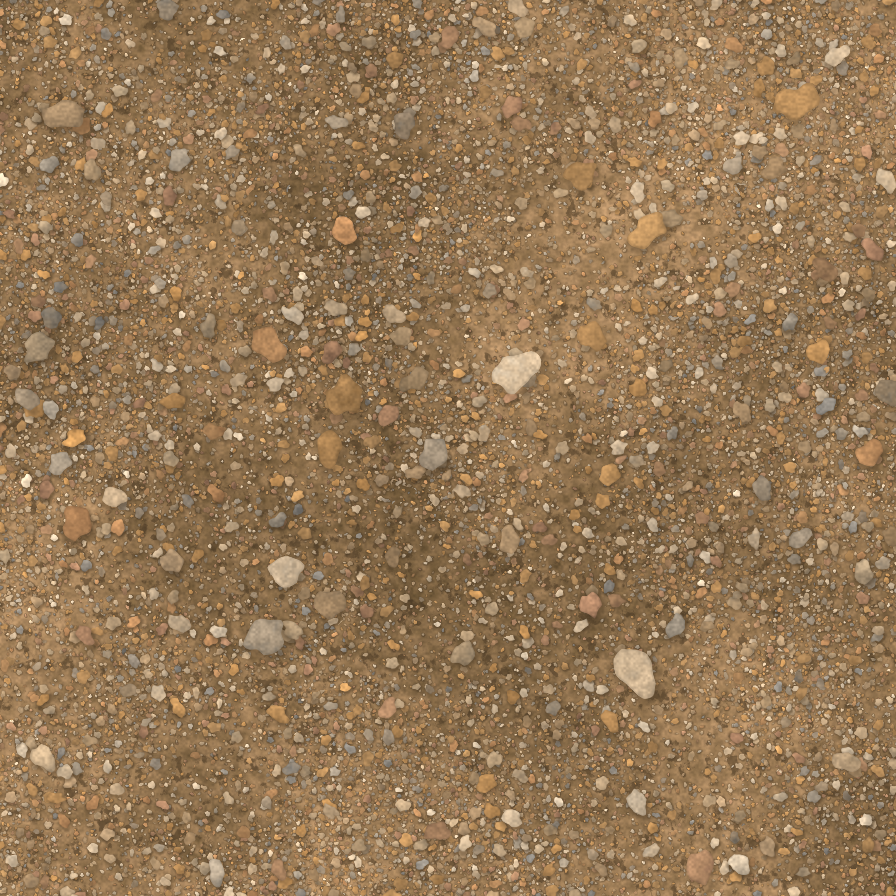
Reproduce this texture procedurally as a Shadertoy shader.

```glsl
#define SOIL_LIGHT vec3(0.675, 0.535, 0.38)
#define SOIL_DARK vec3(0.505, 0.40, 0.265)
#define CREVICE vec3(0.33, 0.255, 0.165)
#define GRIT_DENSITY 0.66
#define PEBBLE_DENSITY 0.56
#define STONE_DENSITY 0.27
#define DUST 0.6
#define SHADOW 0.62
#define GRAIN 0.26
#define LIGHT_DIR vec2(-0.5, 0.86)

// Tan, ochre and cream are most frequent, slate and rust are rare
const vec3 MINERALS[12] = vec3[12](
    vec3(0.68, 0.57, 0.44), vec3(0.77, 0.58, 0.36), vec3(0.83, 0.74, 0.62),
    vec3(0.69, 0.52, 0.40), vec3(0.70, 0.61, 0.49), vec3(0.78, 0.58, 0.35),
    vec3(0.66, 0.61, 0.54), vec3(0.87, 0.79, 0.68), vec3(0.75, 0.55, 0.37),
    vec3(0.56, 0.54, 0.51), vec3(0.77, 0.67, 0.54), vec3(0.73, 0.56, 0.36));

float hash(vec2 p) {
    return fract(sin(dot(p, vec2(127.1, 311.7))) * 43758.5453);
}

float noise(vec2 p) {
    vec2 cell = floor(p), f = fract(p);
    f = f * f * (3.0 - 2.0 * f);
    return mix(mix(hash(cell), hash(cell + vec2(1, 0)), f.x),
               mix(hash(cell + vec2(0, 1)), hash(cell + vec2(1, 1)), f.x), f.y);
}

float fbm(vec2 p) {
    float sum = 0.0, amp = 0.5;
    for (int i = 0; i < 5; i++) {
        sum += amp * noise(p);
        p = mat2(1.6, 1.2, -1.2, 1.6) * p + 7.3;
        amp *= 0.5;
    }
    return sum;
}

// Signed distance to a lumpy pebble with flattened, angular sides
float pebble(vec2 p, float radius, float angle, float squash, float phase) {
    float c = cos(angle), s = sin(angle);
    p = mat2(c, -s, s, c) * p;
    p.y *= squash;
    float a = atan(p.y, p.x + 1e-5);
    float lump = 1.0 + 0.08 * sin(2.0 * a + phase) + 0.09 * sin(3.0 * a + phase * 2.3);
    float facets = 0.14 * abs(sin(2.5 * a + phase * 1.7)) - 0.09;
    return (length(p) - radius * (lump - facets)) / squash;
}

// Scatters one size class of stones over the ground
void addStones(inout vec3 color, vec2 uv, float cells, float density,
               float minRadius, float maxRadius, float seed) {
    vec2 p = uv * cells + seed * 3.17;
    vec2 home = floor(p);
    float pixel = cells / iResolution.y;
    float mottle = fbm(uv * 65.0 + seed);
    float chips = (noise(p * 6.0) - 0.5) * 0.07;
    for (int j = -1; j <= 1; j++)
    for (int i = -1; i <= 1; i++) {
        vec2 id = home + vec2(i, j);
        vec2 key = id + seed * 17.0;
        if (hash(key) > density) continue;
        vec2 jitter = vec2(hash(key + 11.3), hash(key + 23.7)) - 0.5;
        vec2 q = p - id - 0.5 - 0.8 * jitter;
        if (dot(q, q) > 0.8) continue;

        float pick = hash(key + 37.1), size = hash(key + 41.9);
        float radius = mix(minRadius, maxRadius, size * size);
        float angle = 6.2832 * hash(key + 53.3);
        float squash = 1.05 + 0.6 * hash(key + 61.7);
        float phase = 6.2832 * hash(key + 71.1);
        float buried = hash(key + 83.9);
        float d = pebble(q, radius, angle, squash, phase) + chips;

        // Contact shadow on the side away from the light
        float shade = pebble(q + LIGHT_DIR * radius * 0.2, radius, angle, squash, phase);
        float shadow = 1.0 - smoothstep(-0.1 * radius, 0.3 * radius + pixel, shade);
        color = mix(color, CREVICE, shadow * SHADOW * (1.0 - 0.75 * buried));

        // Mineral body, lit from above and partly dusted with soil
        vec3 body = MINERALS[int(pick * 12.0)];
        body *= 0.88 + 0.24 * hash(key + 97.3);
        body *= 1.0 + 0.10 * dot(q / radius, LIGHT_DIR);
        body *= 1.0 + 0.5 * (mottle - 0.48);
        float dust = DUST * buried * smoothstep(0.25, 0.6, mottle + 0.25 * buried);
        body = mix(body, mix(SOIL_DARK, SOIL_LIGHT, mottle + 0.1), dust);
        body *= 1.0 - 0.10 * smoothstep(-0.15 * radius, 0.0, d);
        color = mix(color, body, 1.0 - smoothstep(-0.5 * pixel, 0.5 * pixel, d));
    }
}

void mainImage(out vec4 fragColor, in vec2 fragCoord) {
    vec2 uv = fragCoord / iResolution.y;

    // Packed soil with crumbs and small dark pits
    float broad = fbm(uv * 5.0 + 2.0);
    float crumbs = fbm(uv * 95.0);
    float tone = 0.53 + 1.5 * (broad - 0.48) + 1.7 * (crumbs - 0.48);
    vec3 color = mix(SOIL_DARK, SOIL_LIGHT, clamp(tone, -0.4, 1.4));
    float pits = smoothstep(0.58, 0.72, fbm(uv * 105.0 + 31.0));
    color = mix(color, CREVICE, 0.65 * pits);

    // Grit gathers in drifts, larger stones lie on top
    float drift = 0.55 + 0.8 * smoothstep(0.3, 0.65, fbm(uv * 8.0 + 40.0));
    addStones(color, uv, 180.0, GRIT_DENSITY * drift, 0.22, 0.50, 1.0);
    addStones(color, uv, 100.0, PEBBLE_DENSITY * drift, 0.20, 0.50, 2.0);
    addStones(color, uv, 56.0, PEBBLE_DENSITY * drift, 0.19, 0.48, 3.0);
    addStones(color, uv, 29.0, STONE_DENSITY, 0.19, 0.42, 4.0);
    addStones(color, uv, 12.0, STONE_DENSITY * 0.8, 0.16, 0.36, 5.0);

    // Sandy grain over everything, with slow drifts of damp and dry ground
    float sand = noise(uv * 370.0 + 5.0) * 0.65 + noise(uv * 210.0 + 9.0) * 0.35 - 0.5;
    color *= 1.0 + GRAIN * sand + 0.25 * (broad - 0.48);
    fragColor = vec4(clamp(color, 0.0, 1.0), 1.0);
}
```
